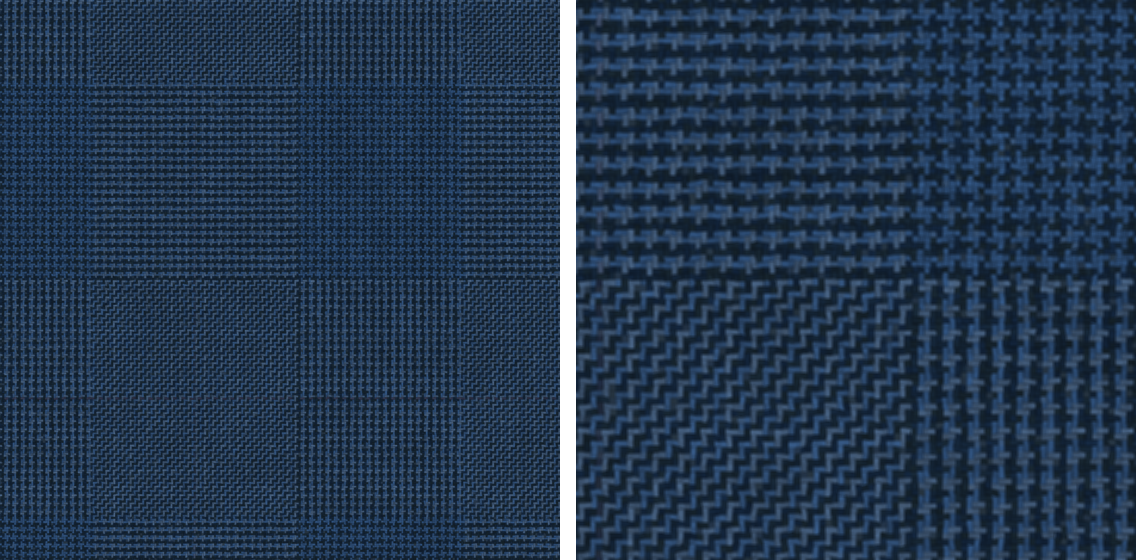
Left: the whole. Right: its middle third, enlarged.
Reproduce this texture procedurally as a Shadertoy shader.

```glsl
// Blue and charcoal glen check: bold crossings are plain woven two-and-two into
// pinwheel teeth, half-bold areas are toothed rows or columns in 2/2 twill, and
// fine areas are one-and-one stepped diagonals. Threads are shaded, supersampled.

const float THREADS = 272.0;               // threads along the canvas height
const vec2 PERIOD = vec2(180.0, 212.0);    // check repeat, in threads
const vec2 BOLD_START = vec2(144.0, 136.0);
const vec2 BOLD_WIDTH = vec2(80.0, 96.0);
const vec2 PANE_AMOUNT = vec2(0.35, 0.80); // strength of the thin overcheck
const vec3 CHARCOAL = vec3(0.082, 0.132, 0.165);
const vec3 NAVY = vec3(0.065, 0.130, 0.215);
const vec3 BLUE = vec3(0.145, 0.268, 0.425);
const vec3 GREY_BLUE = vec3(0.290, 0.355, 0.430);
const vec3 PLUM = vec3(0.190, 0.190, 0.275);
const float WOBBLE = 0.50;                 // thread wander, in threads
const float YARN_VARIATION = 0.16;
const float FIBRE = 0.22;                  // grain inside a yarn
const float MOTTLE = 0.07;                 // broad unevenness
const float FLECK_CHANCE = 0.05;
const float SOFTNESS = 0.0024;             // filter width, in canvas heights
const int SAMPLES = 4;                     // per filter side

float hash(vec2 p) {
    vec3 q = fract(vec3(p.xyx) * 0.1031);
    q += dot(q, q.yzx + 33.33);
    return fract((q.x + q.y) * q.z);
}

float noise(vec2 p) {
    vec2 i = floor(p), f = fract(p);
    f = f * f * (3.0 - 2.0 * f);
    return mix(mix(hash(i), hash(i + vec2(1, 0)), f.x),
               mix(hash(i + vec2(0, 1)), hash(i + vec2(1, 1)), f.x), f.y);
}

// Colour of one yarn; t is its place in the check, group its run of one colour
vec3 yarnColor(float t, float group, bool inBold, float dye) {
    bool isDark = mod(t, 2.0 * group) < group;
    float greyness = inBold ? 0.12 : (mod(t, 4.0) < 2.0 ? 0.20 : 0.60);
    return isDark ? mix(CHARCOAL, NAVY, dye) : mix(BLUE, GREY_BLUE, greyness);
}

// Is the warp above the weft at this crossing?
bool warpIsOnTop(vec2 thread, bvec2 inBold) {
    float rising = thread.x - thread.y + 0.5;
    float falling = thread.x + thread.y + 0.5;
    if (all(inBold)) return mod(falling, 2.0) < 1.0;
    if (inBold.y) return mod(rising, 4.0) < 2.0;        // rows
    if (inBold.x) return mod(rising + 2.0, 4.0) < 2.0;  // columns
    return mod(falling, 4.0) < 2.0;                     // stepped diagonals
}

// Woven surface at p, measured in threads
vec3 cloth(vec2 p) {
    p += WOBBLE * (vec2(noise(p * 0.35), noise(p * 0.35 + 57.0)) - 0.5);
    vec2 thread = floor(p);
    vec2 t = mod(thread - BOLD_START + 0.5, PERIOD);
    bvec2 inBold = lessThan(t, BOLD_WIDTH);
    float group = any(inBold) ? 2.0 : 1.0;
    float dye = hash(thread + 91.0);

    // Thin overcheck along the middle of each fine band
    vec2 fromPane = abs(t - 0.5 * (BOLD_WIDTH + PERIOD) - 0.5);
    vec2 pane = PANE_AMOUNT * (1.0 - step(0.4, fromPane));

    vec3 color;
    float across, id;
    if (warpIsOnTop(thread, inBold)) {
        color = mix(yarnColor(t.x, group, inBold.x, dye), PLUM, pane.x);
        across = fract(p.x);
        id = thread.x;
    } else {
        color = mix(yarnColor(t.y, group, inBold.y, dye), PLUM, pane.y);
        across = fract(p.y);
        id = thread.y + 700.0;
    }

    // Rounded thread with uneven dye and fibre grain
    float relief = mix(0.70, 1.10, 4.0 * across * (1.0 - across));
    float tone = hash(vec2(id, 3.0)) + hash(thread + 11.0) - 1.0;
    relief *= 1.0 + YARN_VARIATION * tone;
    relief *= 1.0 + FIBRE * (noise(p * 2.7) - 0.5);
    relief *= 1.0 + MOTTLE * (noise(p * 0.07) - 0.5);

    // Pale stray fibres
    float fleck = step(1.0 - FLECK_CHANCE, hash(thread + 301.0));
    return mix(color * relief, GREY_BLUE, 0.30 * fleck);
}

void mainImage(out vec4 fragColor, in vec2 fragCoord) {
    vec2 uv = fragCoord / iResolution.y;
    float width = max(SOFTNESS, 1.0 / iResolution.y);
    vec3 sum = vec3(0.0);
    for (int y = 0; y < SAMPLES; y++) {
        for (int x = 0; x < SAMPLES; x++) {
            vec2 offset = (vec2(x, y) + 0.5) / float(SAMPLES) - 0.5;
            sum += cloth((uv + offset * width) * THREADS);
        }
    }
    fragColor = vec4(sum / float(SAMPLES * SAMPLES), 1.0);
}
```
